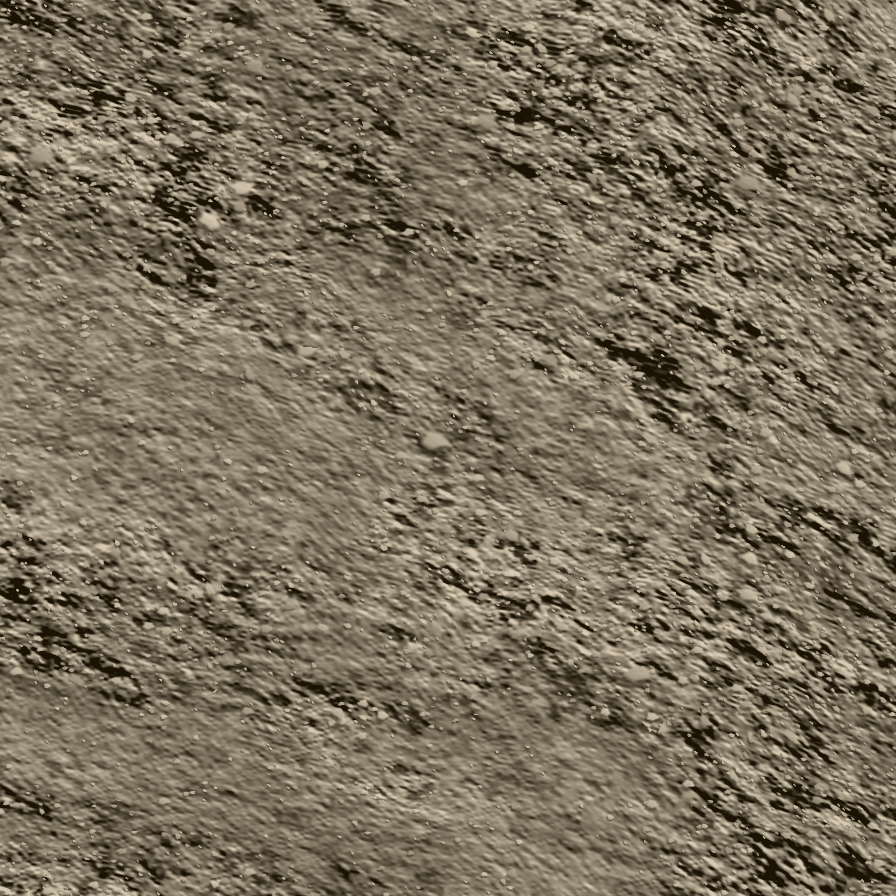
This texture is drawn by a three.js fragment shader. Its source:

```glsl
varying vec2 vUv;

const vec3 DARK_SOIL = vec3(0.15, 0.12, 0.06);
const vec3 PALE_DUST = vec3(0.76, 0.71, 0.62);
const float BASE_TONE = 0.61;
const float STREAK_ANGLE = -0.3;
const float STREAK_BEND = 0.11;
const float WARP_SIZE = 0.024;
const vec2 LIGHT_STEP = vec2(0.001, 0.003);
const float RELIEF_GAIN = 1.05;
const float GRAIN_GAIN = 0.8;
const float BROAD_GAIN = 0.3;
const float HOLLOW_DEPTH = 0.5;
const float DASH_DEPTH = 0.34;
const float STONE_EDGE = 0.35;
const float STONE_SHADOW = 0.12;

float hash(vec2 p) {
  return fract(sin(dot(p, vec2(127.1, 311.7))) * 43758.5);
}

float noise(vec2 p) {
  vec2 cell = floor(p);
  vec2 f = fract(p);
  f = f * f * (3.0 - 2.0 * f);
  float low = mix(hash(cell), hash(cell + vec2(1.0, 0.0)), f.x);
  float high = mix(hash(cell + vec2(0.0, 1.0)), hash(cell + 1.0), f.x);
  return mix(low, high, f.y);
}

vec2 rotate(vec2 p, float angle) {
  float c = cos(angle);
  float s = sin(angle);
  return vec2(c * p.x + s * p.y, c * p.y - s * p.x);
}

// Noise drawn out along the slope; turn offsets its direction
float streak(vec2 p, vec2 frequency, float turn) {
  return noise(rotate(p, STREAK_ANGLE + turn) * frequency + 37.0);
}

// Bends the streaks steeper to the right and makes them wander
vec2 flow(vec2 p) {
  float wander = noise(p * 4.0) - 0.5 + 0.4 * (noise(p * 15.0 + 5.0) - 0.5);
  return p + vec2(0.0, STREAK_BEND * p.x * p.x + WARP_SIZE * wander);
}

float soilHeight(vec2 p) {
  return 0.4 * streak(p, vec2(48.0, 105.0), 0.0)
       + 0.34 * streak(p, vec2(95.0, 200.0), -0.2)
       + 0.26 * streak(p, vec2(180.0, 330.0), 0.16);
}

// Loose gravel gathers in drifts and along the right side
float roughness(vec2 uv, vec2 p) {
  float drifts = 0.5 * streak(p, vec2(3.5, 6.0), 0.1)
               + 0.3 * streak(p, vec2(9.0, 19.0), -0.15)
               + 0.2 * streak(p, vec2(24.0, 50.0), 0.1);
  float border = uv.x + 0.16 * (noise(uv * vec2(2.0, 6.0)) - 0.5);
  float side = smoothstep(0.68, 0.84, border);
  return clamp(smoothstep(0.3, 0.7, drifts) + 0.35 * side, 0.0, 1.0);
}

// Coverage of one angular stone, 1 inside and 0 outside
float stoneShape(vec2 d, float radius, float seed) {
  d = rotate(d, STREAK_ANGLE + 1.2 * (seed - 0.5));
  d.y *= 1.25 + 0.7 * fract(seed * 7.0);
  float turn = atan(d.y, d.x + 0.0001);
  float corners = 1.0 + 0.08 * cos(5.0 * turn + 40.0 * seed)
                + 0.1 * cos(3.0 * turn + 25.0 * seed);
  float r = length(d) * corners / radius;
  return 1.0 - smoothstep(1.0 - STONE_EDGE, 1.0 + STONE_EDGE, r);
}

// Scatters stones, each with a shadow below left, over the tone
float addStones(float tone, vec2 p, float density, float share) {
  vec2 home = floor(p * density);
  for (int j = -1; j <= 1; j++) {
    for (int i = -1; i <= 1; i++) {
      vec2 cell = home + vec2(float(i), float(j));
      float seed = hash(cell + density);
      float present = step(hash(cell + 3.7), share);
      vec2 center = cell + vec2(hash(cell + 11.3), hash(cell + 23.9));
      vec2 d = p * density - center;
      float radius = mix(0.2, 0.42, seed * seed);
      float shadow = stoneShape(d + radius * vec2(0.4, 0.7), radius, seed);
      float body = stoneShape(d, radius, seed);
      float face = mix(0.8, 1.12, hash(cell + 41.1));
      face += 0.12 * dot(d, vec2(0.4, 0.9)) / radius;
      tone = mix(tone, STONE_SHADOW, 0.5 * present * shadow);
      tone = mix(tone, face, 0.9 * present * body);
    }
  }
  return tone;
}

void main() {
  vec2 p = flow(vUv);
  float rough = roughness(vUv, p);
  float height = soilHeight(p);

  // Grain and slanted light
  float relief = height - soilHeight(p + LIGHT_STEP);
  float grain = RELIEF_GAIN * relief + GRAIN_GAIN * (height - 0.5);
  float broad = streak(p, vec2(5.0, 12.0), 0.05) - 0.5;
  float tone = BASE_TONE + BROAD_GAIN * broad + mix(0.7, 1.35, rough) * grain;

  // Ragged dark hollows and short sharp dashes of shade
  float hollow = streak(p, vec2(20.0, 50.0), -0.06) - 1.4 * (height - 0.5);
  tone -= HOLLOW_DEPTH * mix(0.15, 1.0, rough) * smoothstep(0.6, 0.98, hollow);
  float dash = streak(p, vec2(65.0, 150.0), 0.08);
  tone -= DASH_DEPTH * mix(0.2, 1.0, rough) * smoothstep(0.66, 0.86, dash);

  // Grit, pebbles and a few larger stones
  tone = addStones(tone, p, 110.0, mix(0.07, 0.34, rough));
  tone = addStones(tone, p, 62.0, mix(0.03, 0.18, rough));
  tone = addStones(tone, p, 30.0, mix(0.015, 0.07, rough));

  gl_FragColor = vec4(mix(DARK_SOIL, PALE_DUST, clamp(tone, -0.08, 1.14)), 1.0);
}
```
